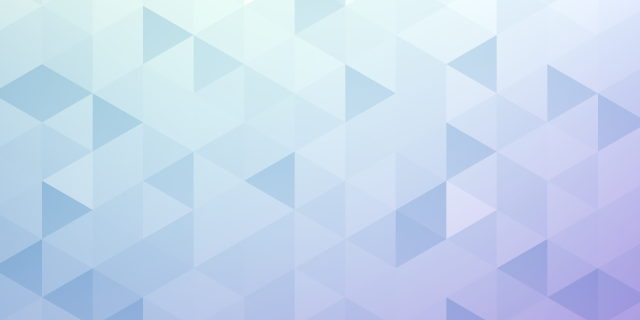
Give the GLSL for this background, as a WebGL 1 fragment shader.

```glsl
precision highp float;
// Pastel mosaic of equilateral triangles over a mint, blue and violet gradient.
// Each triangle has a column and row index; a hash gives it a faint tint, and
// modular lattices over the indices pick the darker and lighter accents.

uniform vec2 u_resolution;

// Grid, in units of canvas height, measured from the upper left
const vec2 GRID_ORIGIN = vec2(0.1315, 0.0182);
const vec2 GRID_STEP = vec2(0.1579, 0.0911);   // column width, half a side

// Gradient colours: three rows of left, centre, right
const vec3 TOP_LEFT = vec3(0.82, 0.915, 0.92);
const vec3 TOP_MID = vec3(0.91, 0.98, 0.97);
const vec3 TOP_RIGHT = vec3(0.88, 0.92, 0.99);
const vec3 MID_LEFT = vec3(0.69, 0.81, 0.895);
const vec3 MID_MID = vec3(0.81, 0.89, 0.95);
const vec3 MID_RIGHT = vec3(0.75, 0.755, 0.93);
const vec3 LOW_LEFT = vec3(0.63, 0.73, 0.875);
const vec3 LOW_MID = vec3(0.715, 0.755, 0.91);
const vec3 LOW_RIGHT = vec3(0.68, 0.62, 0.89);

// Facet shading
const vec3 SHADE = vec3(0.115, 0.075, 0.04);   // removed at full accent
const float TINT = 0.26;                       // range of the random tint
const float MEDIUM_ACCENT = 0.6;
const float LIGHT_ACCENT = -0.5;
const float FACET_SLOPE = 0.22;                // tone drift inside a facet
const int SAMPLES = 3;                         // antialiasing per axis

float hash(vec2 p) {
  vec3 q = fract(p.xyx * vec3(0.1031, 0.1030, 0.0973));
  q += dot(q, q.yzx + 33.33);
  return fract((q.x + q.y) * q.z);
}

// Smooth curve passing through a, b, c at t = 0, 0.5, 1
vec3 curve(vec3 a, vec3 b, vec3 c, float t) {
  return a * (1.0 - t) * (1.0 - 2.0 * t) + b * 4.0 * t * (1.0 - t)
       + c * t * (2.0 * t - 1.0);
}

// 1 where dot(cell, weights) equals rest modulo period
float lattice(vec2 cell, vec2 weights, float rest, float period) {
  return 1.0 - step(1.0, mod(dot(cell, weights) - rest + 0.5, period));
}

// Column and row of the triangle at grid position g
vec2 triangleCell(vec2 g) {
  vec2 band = floor(g);
  vec2 f = fract(g);
  float odd = mod(band.x + band.y, 2.0);
  float diagonal = mix(f.x, 1.0 - f.x, odd);
  return vec2(band.x, band.y - 1.0 + step(diagonal, f.y));
}

// Darkness of the facet at grid position g
float facetTone(vec2 g) {
  vec2 cell = triangleCell(g);
  float accent = lattice(cell, vec2(2.0, -3.0), 13.0, 20.0);
  accent = max(accent, lattice(cell, vec2(6.0, 1.0), 2.0, 60.0));
  accent = max(accent, lattice(cell, vec2(8.0, 3.0), 16.0, 60.0));
  accent = max(accent, lattice(cell, vec2(4.0, -1.0), 22.0, 28.0));
  accent = max(accent, MEDIUM_ACCENT * lattice(cell, vec2(4.0, 1.0), 13.0, 40.0));
  float light = lattice(cell, vec2(7.0, 4.0), 20.0, 60.0);

  float tint = TINT * (2.0 * hash(cell + 17.0) - 1.0);
  float drift = FACET_SLOPE * (cell.y + 1.0 - g.y);
  return mix(tint, 0.9, accent) + light * LIGHT_ACCENT
       + drift * (0.35 + accent);
}

void main() {
  // Background gradient
  vec2 uv = gl_FragCoord.xy / u_resolution;
  vec3 top = curve(TOP_LEFT, TOP_MID, TOP_RIGHT, uv.x);
  vec3 middle = curve(MID_LEFT, MID_MID, MID_RIGHT, uv.x);
  vec3 low = curve(LOW_LEFT, LOW_MID, LOW_RIGHT, uv.x);
  vec3 color = curve(low, middle, top, uv.y);

  // Facets, averaged over subsamples for smooth edges
  float tone = 0.0;
  for (int i = 0; i < SAMPLES; i++) {
    for (int k = 0; k < SAMPLES; k++) {
      vec2 offset = (vec2(float(i), float(k)) + 0.5) / float(SAMPLES) - 0.5;
      vec2 p = (gl_FragCoord.xy + offset) / u_resolution.y;
      p.y = 1.0 - p.y;
      tone += facetTone((p - GRID_ORIGIN) / GRID_STEP);
    }
  }
  tone /= float(SAMPLES * SAMPLES);

  gl_FragColor = vec4(clamp(color - SHADE * tone, 0.0, 1.0), 1.0);
}
```
